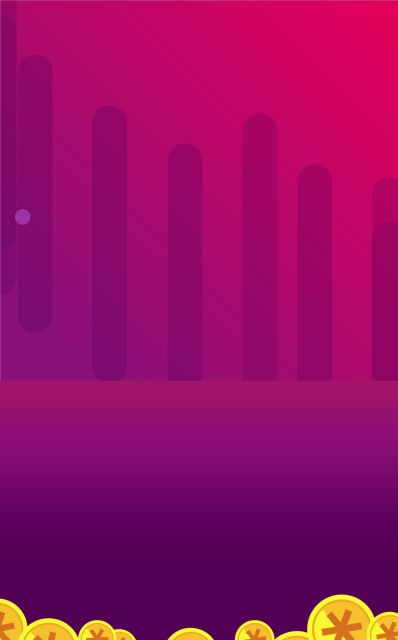
This background is drawn by a Shadertoy shader. Its source:

```glsl
const float FLOOR_Y = 0.405;
const vec3 PLUM = vec3(0.34, 0.0, 0.35);
const vec3 YELLOW = vec3(0.98, 0.98, 0.2);
const vec3 GOLD = vec3(0.96, 0.76, 0.18);
const vec3 ORANGE = vec3(0.84, 0.44, 0.12);

// Bars: centre x, top, bottom, opacity
const vec4 BARS[9] = vec4[9](
    vec4(-0.001, 1.1, 0.54, 0.24), vec4(-0.001, 0.977, 0.609, 0.2),
    vec4(0.055, 0.915, 0.48, 0.3), vec4(0.171, 0.835, 0.401, 0.3),
    vec4(0.289, 0.776, 0.2, 0.3), vec4(0.406, 0.824, 0.2, 0.24),
    vec4(0.492, 0.743, 0.2, 0.28), vec4(0.608, 0.723, 0.2, 0.2),
    vec4(0.608, 0.654, 0.2, 0.2));

// Coins, back to front: centre, radius
const vec3 COINS[9] = vec3[9](
    vec3(-0.005, 0.017, 0.048), vec3(0.076, -0.016, 0.05),
    vec3(0.186, -0.012, 0.029), vec3(0.152, 0.001, 0.03),
    vec3(0.298, -0.025, 0.044), vec3(0.464, -0.039, 0.053),
    vec3(0.398, 0.0, 0.031), vec3(0.534, 0.017, 0.054),
    vec3(0.609, 0.008, 0.036));

float hash(float n) {
    return fract(sin(n * 12.9898) * 43758.5453);
}

float cover(float dist, float blur) {
    return 1.0 - smoothstep(-blur, blur, dist);
}

float capsule(vec2 p, float x, float top, float bottom, float radius) {
    p -= vec2(x, clamp(p.y, bottom + radius, top - radius));
    return length(p) - radius;
}

vec3 wall(vec2 p, float blur) {
    float t = clamp((p.x + p.y - FLOOR_Y - 0.16) / 1.0, 0.0, 1.0);
    vec3 col = mix(vec3(0.54, 0.065, 0.47), vec3(0.88, 0.0, 0.36), t);
    for (int i = 0; i < 9; i++) {
        vec4 bar = BARS[i];
        float d = capsule(p, bar.x, bar.y, bar.z, 0.027);
        col = mix(col, PLUM, bar.w * cover(d, blur));
    }
    float dotDist = length(p - vec2(0.0355, 0.661)) - 0.0122;
    col = mix(col, vec3(0.62, 0.2, 0.65), cover(dotDist, blur));
    // Pale hairline along the top and left edges
    float edge = min(p.x, 1.0 - p.y);
    return mix(col, vec3(0.8, 0.5, 0.7), 0.45 * cover(edge - 0.001, blur));
}

vec3 ground(float y) {
    vec3 col = mix(vec3(0.32, 0.0, 0.33), vec3(0.36, 0.0, 0.36), smoothstep(0.1, 0.19, y));
    col = mix(col, vec3(0.55, 0.06, 0.46), smoothstep(0.165, 0.325, y));
    return mix(col, vec3(0.64, 0.08, 0.41), smoothstep(0.31, FLOOR_Y, y));
}

// Colour of a coin at q, where the rim has radius one
vec3 coinFace(vec2 q, float tilt, float blur) {
    float r = length(q);
    vec3 inner = mix(GOLD, YELLOW, cover(q.x * 0.8 + q.y * 0.6 + 0.1, blur));
    vec3 col = mix(YELLOW, vec3(0.95, 0.65, 0.12), cover(r - 0.86, blur));
    col = mix(col, inner, cover(r - 0.8, blur));
    // Emblem of six spokes
    float sector = 1.0472;
    float a = mod(atan(q.y, q.x) + tilt, sector) - 0.5 * sector;
    vec2 s = r * vec2(cos(a), sin(a));
    float spoke = max(abs(s.y) - 0.1, s.x - 0.58);
    return mix(col, ORANGE, cover(spoke, blur));
}

void mainImage(out vec4 fragColor, in vec2 fragCoord) {
    vec2 p = fragCoord / iResolution.y;
    float blur = 0.75 / iResolution.y;

    vec3 col = mix(wall(p, blur), ground(p.y), cover(p.y - FLOOR_Y, blur));

    for (int i = 0; i < 9; i++) {
        vec3 coin = COINS[i];
        vec2 q = (p - coin.xy) / coin.z;
        float coinBlur = blur / coin.z;
        float tilt = 0.2 + 0.5 * hash(float(i) + 1.0);
        col = mix(col, coinFace(q, tilt, coinBlur), cover(length(q) - 1.0, coinBlur));
    }
    fragColor = vec4(col, 1.0);
}
```
